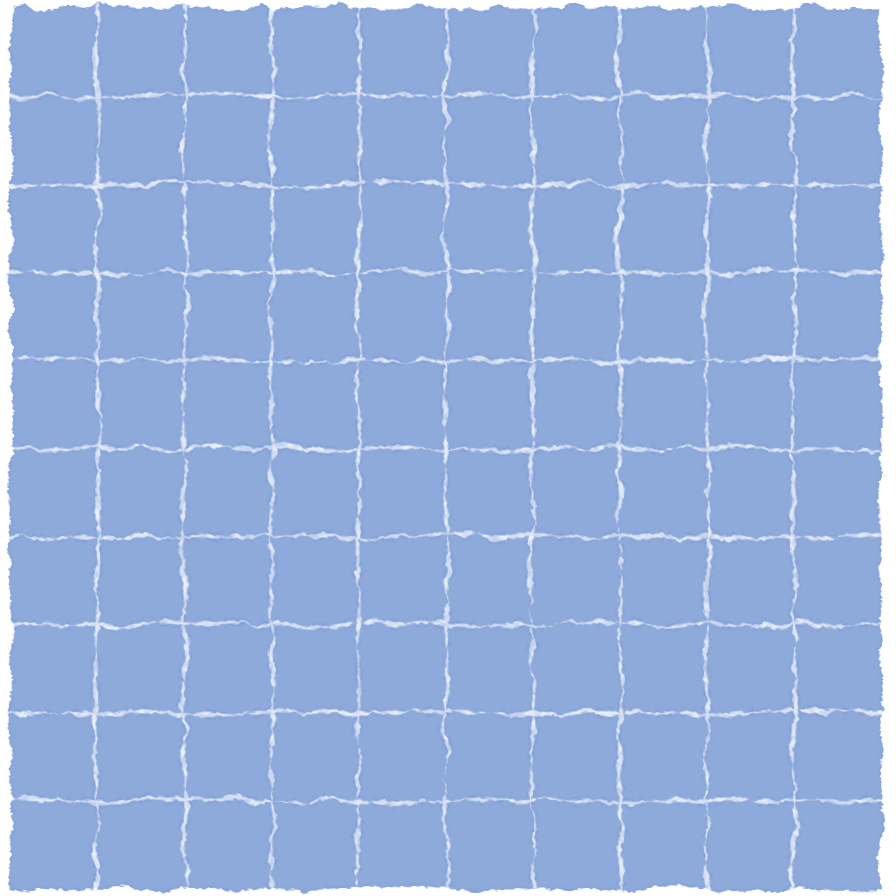
Give the GLSL for this pattern, as a Shadertoy shader.

```glsl
// A blue sheet of ten by ten square tiles with torn white seams and ragged borders.

const vec2 TILES = vec2(10.0);
const vec2 SHEET_MIN = vec2(0.0118, 0.0080);
const vec2 SHEET_MAX = vec2(0.9832, 0.9910);
const vec3 PAPER = vec3(1.0);
const vec3 BLUE = vec3(0.555, 0.665, 0.86);
const vec3 BRUISE = vec3(0.48, 0.60, 0.83);

float hash(vec2 p) {
    vec3 q = fract(vec3(p.xyx) * 0.1031);
    q += dot(q, q.yzx + 33.33);
    return fract((q.x + q.y) * q.z);
}

float noise(vec2 p) {
    vec2 cell = floor(p);
    vec2 f = fract(p);
    f = f * f * (3.0 - 2.0 * f);
    float low = mix(hash(cell), hash(cell + vec2(1, 0)), f.x);
    float high = mix(hash(cell + vec2(0, 1)), hash(cell + vec2(1, 1)), f.x);
    return mix(low, high, f.y);
}

// Sideways drift of a torn edge, at three scales.
float wobble(float along, float seed) {
    float drift = 0.0;
    float amplitude = 0.0065;
    float frequency = 38.0;
    for (int octave = 0; octave < 3; octave++) {
        drift += amplitude * (noise(vec2(along * frequency, seed * 17.0)) - 0.5);
        amplitude *= 0.5;
        frequency *= 2.4;
        seed += 5.0;
    }
    return drift;
}

// Short slanted fibres that fray an edge.
float fibres(vec2 p) {
    return noise(vec2(p.x * 300.0 + p.y * 130.0, p.y * 480.0)) - 0.5;
}

// Seam along p.x: x holds the white coverage, y the shadow beside it.
vec2 seam(vec2 p, float seed, float pixel) {
    float offset = p.y - wobble(p.x, seed);
    float swell = noise(vec2(p.x * 75.0, seed * 13.0 + 4.0));
    float nick = noise(vec2(p.x * 210.0, seed * 13.0 + 9.0));
    float halfWidth = 0.0005 + 0.0029 * swell + 0.0017 * (nick - 0.4);
    float gap = halfWidth - abs(offset) + 0.0018 * fibres(p + seed);
    float feather = 0.0005 + 0.5 * pixel;
    float white = smoothstep(-feather, 2.0 * feather, gap);
    white *= mix(0.55, 1.0, noise(vec2(p.x * 170.0, p.y * 260.0 + seed * 7.0)));
    float shadow = smoothstep(-0.0045, 0.0, gap) * smoothstep(0.4, 0.8, nick);
    return vec2(white, shadow);
}

// Seam on the tile boundary nearest to p; the outer boundaries have none.
vec2 nearestSeam(float along, float across, float start, float pitch,
                 float count, float seed, float pixel) {
    float index = clamp(round((across - start) / pitch), 1.0, count - 1.0);
    return seam(vec2(along, across - start - index * pitch), seed + index, pixel);
}

// Small lopsided flicks along the top border.
float flick(float x) {
    float phase = fract((x - 0.335) / 0.0885);
    float peak = smoothstep(0.28, 0.5, phase) * (1.0 - smoothstep(0.5, 0.66, phase));
    return 0.007 * peak * mix(0.5, 1.0, noise(vec2(x * 11.0, 3.0)));
}

// Distance inside the ragged outline of the sheet.
float sheetDepth(vec2 p) {
    vec2 nearSides = p - SHEET_MIN + vec2(wobble(p.y, 41.0), wobble(p.x, 52.0));
    vec2 farSides = SHEET_MAX - p + vec2(wobble(p.y, 63.0), wobble(p.x, 74.0));
    farSides.y += flick(p.x);
    vec2 depth = min(nearSides, farSides);
    return min(depth.x, depth.y) + 0.0028 * fibres(p);
}

void mainImage(out vec4 fragColor, in vec2 fragCoord) {
    vec2 p = fragCoord / iResolution.xy;
    float pixel = 1.0 / min(iResolution.x, iResolution.y);
    vec2 pitch = (SHEET_MAX - SHEET_MIN) / TILES;

    // Seams in both directions
    vec2 upright = nearestSeam(p.y, p.x, SHEET_MIN.x, pitch.x, TILES.x, 100.0, pixel);
    vec2 level = nearestSeam(p.x, p.y, SHEET_MIN.y, pitch.y, TILES.y, 200.0, pixel);
    vec2 torn = max(upright, level);

    // Border, with a thin bruised rim
    float depth = sheetDepth(p);
    float feather = 0.0006 + 0.5 * pixel;
    float sheet = smoothstep(-feather, feather, depth);
    float rim = (1.0 - smoothstep(0.0, 0.005, depth)) * noise(p * 150.0);

    vec3 color = mix(BLUE, BRUISE, 0.55 * max(torn.y, rim));
    color = mix(color, PAPER, 0.86 * torn.x);
    color = mix(PAPER, color, sheet);
    fragColor = vec4(color, 1.0);
}
```
